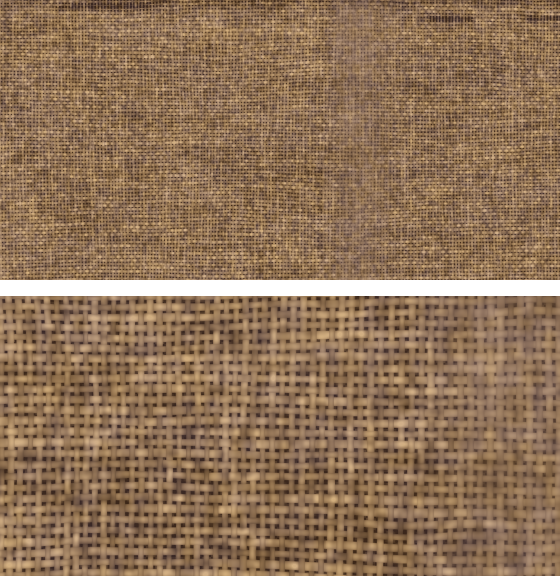
Top, the full canvas; bottom, a detail of the centre.
A WebGL 1 fragment shader for this texture:

```glsl
precision highp float;
uniform vec2 u_resolution;

#define THREADS vec2(87.0, 77.0)
#define WARP_WIDTH 0.32
#define WEFT_WIDTH 0.35
#define WAVINESS 1.6
#define SLUB_TONE 0.22
#define FIBRE_TONE 0.46
#define CONTRAST 1.22
#define BAND_TONE 0.07
#define SAMPLES 3

const vec3 SHADOW = vec3(0.23, 0.155, 0.12);
const vec3 JUTE = vec3(0.56, 0.44, 0.325);
const vec3 STRAW = vec3(0.82, 0.685, 0.515);

float hash(vec2 p) {
  vec3 q = fract(vec3(p.xyx) * 0.1031);
  q += dot(q, q.yzx + 33.33);
  return fract((q.x + q.y) * q.z);
}

float noise(vec2 p) {
  vec2 i = floor(p), f = fract(p);
  f = f * f * (3.0 - 2.0 * f);
  return mix(mix(hash(i), hash(i + vec2(1.0, 0.0)), f.x),
             mix(hash(i + vec2(0.0, 1.0)), hash(i + 1.0), f.x), f.y);
}

// Noise centred on zero
float vary(vec2 p) { return noise(p + 50.0) - 0.5; }

float bump(float x, float centre, float width) {
  float d = (x - centre) / width;
  return exp(-d * d);
}

// Worn strip of cloth running from top to bottom
float fadedStrip(vec2 p) {
  float x = p.x + 0.05 * vary(p * vec2(2.0, 5.0));
  return smoothstep(1.13, 1.25, x) * (1.0 - smoothstep(1.28, 1.48, x));
}

// Pulled threads that open slits close to the top edge
float slits(vec2 p) {
  float y = p.y + 0.012 * vary(vec2(p.x * 4.0, 3.0));
  float right = bump(y, 0.935, 0.010) * smoothstep(1.42, 1.55, p.x);
  float left = bump(y, 0.972, 0.012) * bump(p.x, 0.4, 0.22);
  return (right + left) * smoothstep(0.2, 0.5, noise(p * vec2(14.0, 3.0)));
}

// Brightness of the cloth: 0 in the holes, 1 on the palest fibres
float weave(vec2 p) {
  vec2 bend = vec2(vary(p * vec2(3.0, 2.0)), vary(p * vec2(2.5, 4.0) + 9.0));
  vec2 c = p * THREADS + WAVINESS * bend;
  c.x += 0.25 * vary(vec2(floor(c.x) * 0.3, c.y * 0.15));
  c.y += 0.30 * vary(vec2(c.x * 0.15, c.y * 0.3));
  vec2 id = floor(c), f = fract(c) - 0.5;

  // Slow changes along each single thread
  float warpSlub = vary(vec2(id.x * 7.0, c.y * 0.14));
  float weftSlub = vary(vec2(c.x * 0.12, id.y * 5.0));
  float worn = fadedStrip(p), slit = slits(p);
  float warpWidth = WARP_WIDTH + 0.12 * warpSlub + 0.03 * worn;
  float weftWidth = WEFT_WIDTH + 0.14 * weftSlub - 0.30 * slit;
  weftWidth += 0.05 * vary(p * vec2(3.0, 9.0));

  // Rounded threads that pass over and under in turn
  float side = mod(id.x + id.y, 2.0) * 2.0 - 1.0;
  float warpRise = side * cos(3.14159 * f.y);
  float weftRise = -side * cos(3.14159 * f.x);
  float a = abs(f.x) / warpWidth, b = abs(f.y) / max(weftWidth, 0.04);
  float warpMask = 1.0 - smoothstep(0.85, 1.15, a);
  float weftMask = 1.0 - smoothstep(0.85, 1.15, b);
  float warpTone = (0.55 + SLUB_TONE * warpSlub) * (1.0 - 0.3 * min(a * a, 1.0));
  float weftTone = (0.63 + SLUB_TONE * weftSlub) * (1.0 - 0.3 * min(b * b, 1.0));
  warpTone += 0.09 * warpRise;
  weftTone += 0.09 * weftRise;

  float hole = (0.08 + 0.14 * hash(id + floor(f + 0.5))) * (1.0 - slit);
  float over = smoothstep(-0.15, 0.15, warpRise - weftRise);
  float under = mix(mix(hole, warpTone, warpMask), weftTone, weftMask);
  float above = mix(mix(hole, weftTone, weftMask), warpTone, warpMask);
  float tone = mix(under, above, over) * (1.0 - 0.35 * slit);

  // Hairy fibres and uneven yarn
  tone += FIBRE_TONE * tone * (vary(c * vec2(0.8, 1.7)) + vary(c * vec2(1.8, 0.8) + 31.0));
  return mix(tone, 0.49, 0.34 * worn);
}

void main() {
  vec2 p = gl_FragCoord.xy / u_resolution.y;
  float tone = 0.0;
  for (int j = 0; j < SAMPLES; j++) {
    for (int i = 0; i < SAMPLES; i++) {
      vec2 offset = (vec2(float(i), float(j)) + 0.5) / float(SAMPLES) - 0.5;
      tone += weave(p + offset / u_resolution.y);
    }
  }
  tone = (tone / float(SAMPLES * SAMPLES) - 0.51) * CONTRAST + 0.49;

  // Bands and stains over many threads
  tone += BAND_TONE * (vary(p * vec2(1.8, 24.0)) + 0.6 * vary(p * vec2(26.0, 2.0)));
  tone += BAND_TONE * 0.6 * vary(p * vec2(3.0, 5.0) + 17.0);
  tone += 0.08 * bump(p.y, 0.895, 0.025) * smoothstep(0.3, 0.7, p.x) * (1.0 - smoothstep(1.1, 1.2, p.x));
  tone -= 0.16 * smoothstep(0.955, 1.0, p.y + 0.02 * vary(p * vec2(9.0, 4.0)));
  tone = clamp(tone, 0.0, 1.0);

  vec3 colour = mix(SHADOW, JUTE, min(tone * 2.0, 1.0));
  colour = mix(colour, STRAW, max(tone * 2.0 - 1.0, 0.0));

  // Ashen yarn against warm yarn
  float ash = 0.35 * fadedStrip(p) + 0.7 * vary(p * vec2(4.0, 16.0)) + 1.5 * vary(p * THREADS * 0.8);
  colour += clamp(ash, -0.6, 1.0) * vec3(-0.008, 0.002, 0.045);
  gl_FragColor = vec4(colour, 1.0);
}
```
